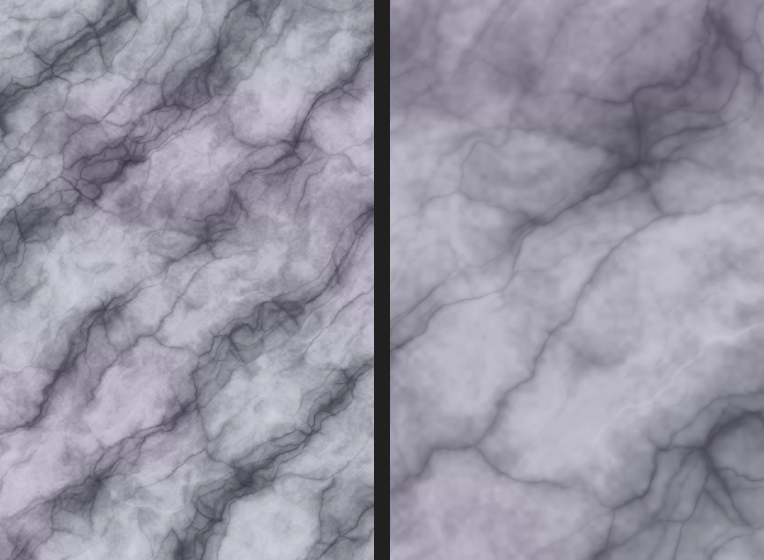
Left: the whole. Right: its middle third, enlarged.
This texture is drawn by a WebGL 1 fragment shader. Its source:

```glsl
precision highp float;
// Grey marble with dark, braided veins climbing diagonally to the right.
// Warped soft bands carry the shade and twisted strands; cellular edges at three
// scales draw the side veins; layered noise clouds the stone, with pale cracks.

uniform vec2 u_resolution;

#define VEIN_ANGLE 0.77
#define BAND_SPACING 0.20
#define BAND_WIDTH 0.040
#define BAND_SHADE 0.17
#define STONE_LIGHT 0.730
#define CLOUD_CONTRAST 0.34
#define MOTTLE_CONTRAST 0.30
#define VEIN_SHADE 0.17
#define HALO_SHADE 0.07
#define CRACK_LIGHT 0.08
#define GRAIN 0.075
#define COOL_TINT vec3(-0.001, 0.002, 0.045)

vec2 hash2(vec2 p) {
  vec2 k = vec2(dot(p, vec2(127.1, 311.7)), dot(p, vec2(269.5, 183.3)));
  return fract(sin(k) * 43758.55);
}

float noise(vec2 p) {
  vec2 i = floor(p), f = fract(p);
  f = f * f * f * (f * (f * 6.0 - 15.0) + 10.0);
  float low = mix(hash2(i).x, hash2(i + vec2(1.0, 0.0)).x, f.x);
  float high = mix(hash2(i + vec2(0.0, 1.0)).x, hash2(i + 1.0).x, f.x);
  return mix(low, high, f.y);
}

float fbm(vec2 p) {
  float sum = 0.0, amp = 0.5;
  for (int i = 0; i < 5; i++) {
    sum += amp * noise(p);
    p = mat2(1.6, 1.2, -1.2, 1.6) * p + 7.3;
    amp *= 0.5;
  }
  return sum / 0.97;
}

// Gap between the two nearest cell centres: zero on the cell borders.
float cellEdge(vec2 p) {
  vec2 i = floor(p), f = fract(p);
  float nearest = 8.0, second = 8.0;
  for (int y = -1; y <= 1; y++) {
    for (int x = -1; x <= 1; x++) {
      vec2 cell = vec2(float(x), float(y));
      float d = length(cell + 0.1 + 0.8 * hash2(i + cell) - f);
      second = min(second, max(nearest, d));
      nearest = min(nearest, d);
    }
  }
  return second - nearest;
}

vec2 warp(vec2 p) {
  return vec2(fbm(p), fbm(p + 31.7)) - 0.5;
}

void main() {
  vec2 p = gl_FragCoord.xy / u_resolution.y;

  // Frame along and across the veins, bent at a coarse and a fine scale
  float c = cos(VEIN_ANGLE), s = sin(VEIN_ANGLE);
  vec2 q = vec2(c * p.x + s * p.y, c * p.y - s * p.x);
  q += 0.085 * warp(p * 4.5) + 0.034 * warp(p * 20.0 + 5.0);
  q.y += 0.012 * sin(q.x * 8.0 + 1.0) + 0.006 * sin(q.x * 19.0 + q.y * 9.0);

  // Soft dark bands, uneven in strength, with a denser web at the upper left
  float bandOffset = (fract((q.y + 0.02) / BAND_SPACING + 0.5) - 0.5) * BAND_SPACING;
  float band = exp(-pow(abs(bandOffset) / BAND_WIDTH, 2.0));
  band *= 0.55 + 0.75 * noise(q * vec2(5.0, 8.0) + 3.0);
  float web = 1.0 - smoothstep(0.05, 0.42, distance(p, vec2(0.10, 0.80)));

  // Strands that twist around the middle of each band
  float strands = 0.0;
  for (int i = 0; i < 3; i++) {
    float k = float(i);
    float sway = 0.055 * (noise(q * vec2(9.0, 5.0) + k * 19.0) - 0.5);
    float fade = noise(q * 13.0 + k * 37.0);
    strands += fade * exp(-abs(bandOffset + sway) / 0.0045);
  }

  // Vein networks, each finer than the last
  float largeEdge = cellEdge(q * vec2(4.4, 8.5) + 2.0);
  float mediumEdge = cellEdge(q * vec2(9.0, 17.0) + 11.0);
  float fineEdge = cellEdge(q * vec2(21.0, 44.0) + 23.0);
  float largeFade = 0.15 + 0.9 * noise(q * 8.0 + 40.0);
  float mediumFade = clamp(0.85 * band + 0.5 * web, 0.0, 1.0) + 0.12;
  float veins = 0.85 * exp(-largeEdge / 0.042) * largeFade
              + 0.9 * exp(-mediumEdge / 0.06) * mediumFade
              + 0.6 * exp(-fineEdge / 0.12) * band * band
              + 0.9 * strands;
  float halo = exp(-largeEdge / 0.24) * largeFade + 0.6 * exp(-mediumEdge / 0.3) * mediumFade;

  // Clouded stone
  float clouds = fbm(p * 8.0 + 9.0) - 0.5;
  float mottle = fbm(q * vec2(30.0, 44.0) + 60.0) - 0.5;
  float tone = STONE_LIGHT + CLOUD_CONTRAST * clouds + MOTTLE_CONTRAST * mottle;
  tone -= BAND_SHADE * band * (1.0 + mottle) + 0.04 * web;
  tone -= HALO_SHADE * halo + VEIN_SHADE * veins;

  // Pale cracks, only in short stretches away from the bands
  float crackLine = abs(noise(q * vec2(6.0, 11.0) + 80.0) - 0.5);
  float crackMask = smoothstep(0.5, 0.75, noise(p * 9.0 + 70.0)) * (1.0 - min(band, 1.0));
  tone += CRACK_LIGHT * exp(-crackLine / 0.025) * crackMask;

  // Grain, softly limited lights and darks, and colour
  tone += GRAIN * (0.6 * noise(p * 230.0) + 0.4 * noise(p * 120.0 + 9.0) - 0.5);
  tone -= 0.5 * max(tone - 0.72, 0.0);
  tone += 0.5 * max(0.36 - tone, 0.0);
  float lilac = smoothstep(0.5, 0.85, noise(p * 4.0 + 15.0));
  vec3 lilacTint = vec3(0.012, -0.012, 0.014) * lilac;
  gl_FragColor = vec4(vec3(clamp(tone, 0.22, 0.84)) + COOL_TINT + lilacTint, 1.0);
}
```
